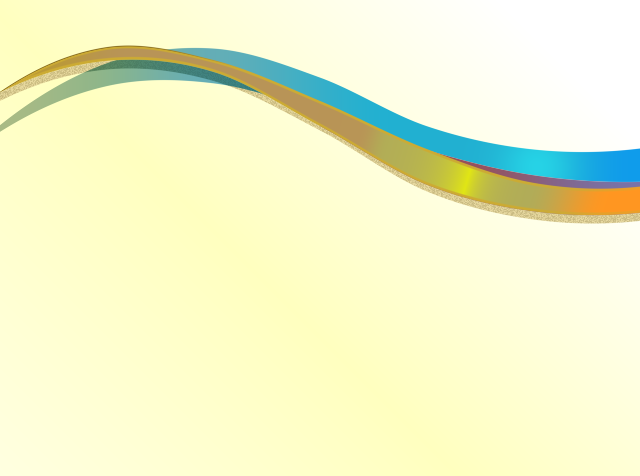
A WebGL 1 fragment shader for this background:

```glsl
precision highp float;
// Two waving ribbons, blue behind gold, over a diagonal pale yellow sheen.
// Each ribbon edge is a smooth spline through seven evenly spaced heights;
// the bands between edges are filled with gradients, and a grainy shadow.
uniform vec2 u_resolution;

float hash(vec2 p) {
  return fract(sin(dot(p, vec2(12.99, 78.23))) * 43758.5);
}

// Catmull-Rom weight at distance t from a knot
float weight(float t) {
  t = abs(t);
  if (t < 1.0) return (1.5 * t - 2.5) * t * t + 1.0;
  if (t < 2.0) return ((2.5 - 0.5 * t) * t - 4.0) * t + 2.0;
  return 0.0;
}

// Height of an edge at x, with its ends extended quadratically
float edge(float x, vec4 a, vec3 b) {
  float k[9];
  k[0] = 3.0 * (a.x - a.y) + a.z;
  k[1] = a.x; k[2] = a.y; k[3] = a.z; k[4] = a.w;
  k[5] = b.x; k[6] = b.y; k[7] = b.z;
  k[8] = 3.0 * (b.z - b.y) + b.x;
  float sum = 0.0;
  for (int i = 0; i < 9; i++) sum += k[i] * weight(x * 6.0 + 1.0 - float(i));
  return sum;
}

// Smooth coverage of the strip between two heights
float band(float y, float low, float high) {
  float s = 0.7 / u_resolution.y;
  return smoothstep(-s, s, y - low) * smoothstep(-s, s, high - y);
}

vec3 background(vec2 uv, float ratio) {
  float d = uv.x - (1.0 - uv.y) * ratio + 0.026;
  float blue = 0.75 + (d > 0.0 ? 0.31 * d : -0.18 * d);
  return vec3(1.0, 1.0, min(blue, 1.0));
}

vec3 blueRibbon(vec2 uv, float ratio) {
  vec3 c = mix(vec3(0.66, 0.73, 0.52), vec3(0.55, 0.71, 0.54), smoothstep(0.0, 0.2, uv.x));
  c = mix(c, vec3(0.40, 0.68, 0.71), smoothstep(0.14, 0.33, uv.x));
  c = mix(c, vec3(0.13, 0.69, 0.82), smoothstep(0.3, 0.62, uv.x));
  c = mix(c, vec3(0.06, 0.61, 0.92), smoothstep(0.83, 0.99, uv.x));
  // Cyan glow
  float r = length((uv - vec2(0.84, 0.65)) * vec2(1.0, ratio));
  return mix(c, vec3(0.15, 0.84, 0.91), 0.9 * exp(-r * r * 300.0));
}

vec3 goldRibbon(vec2 uv) {
  float x = uv.x - 0.22 * (uv.y - 0.62);
  vec3 c = mix(vec3(0.73, 0.60, 0.22), vec3(0.72, 0.58, 0.34), smoothstep(0.02, 0.14, x));
  c = mix(c, vec3(0.69, 0.67, 0.35), smoothstep(0.54, 0.59, x));
  c = mix(c, vec3(1.0, 0.59, 0.13), smoothstep(0.83, 0.96, x));
  // Yellow highlight, steeper on its right side
  float d = x - 0.73;
  float shine = exp(-abs(d) * (d < 0.0 ? 22.0 : 38.0));
  return mix(c, vec3(0.88, 0.90, 0.08), shine);
}

void main() {
  vec2 uv = gl_FragCoord.xy / u_resolution;
  float ratio = u_resolution.y / u_resolution.x;
  float x = uv.x, y = uv.y;

  // Ribbon edges, left to right
  float goldTop = edge(x, vec4(0.807, 0.901, 0.874, 0.788), vec3(0.687, 0.616, 0.608));
  float goldLow = edge(x, vec4(0.806, 0.872, 0.849, 0.735), vec3(0.612, 0.556, 0.553));
  float shadowLow = edge(x, vec4(0.788, 0.854, 0.830, 0.726), vec3(0.598, 0.539, 0.536));
  float blueTop = edge(x, vec4(0.737, 0.867, 0.898, 0.837), vec3(0.735, 0.686, 0.688));
  float blueLow = edge(x, vec4(0.723, 0.819, 0.825, 0.765), vec3(0.685, 0.632, 0.618));

  vec3 color = background(uv, ratio);

  // Grainy shadow under the gold ribbon
  float shadow = band(y, shadowLow, goldLow);
  float grain = hash(floor(uv * vec2(768.0, 570.0))) - 0.5;
  color = mix(color, vec3(0.84, 0.78, 0.55) + 0.14 * grain, shadow * 0.95);

  // Blue ribbon, darkened where the shadow falls on it
  vec3 blue = blueRibbon(uv, ratio);
  blue *= mix(vec3(1.0), vec3(0.62, 0.73, 0.68) + 0.06 * grain, shadow);
  color = mix(color, blue, band(y, blueLow, blueTop));

  // Plum underside between the two ribbons
  vec3 plum = mix(vec3(0.59, 0.31, 0.35), vec3(0.47, 0.45, 0.66), smoothstep(0.7, 1.0, x));
  color = mix(color, plum, band(y, goldLow, blueLow) * step(0.5, x));

  // Gold ribbon with a bright rim and a fine dark upper line
  vec3 gold = goldRibbon(uv);
  float inset = min(goldTop - y, y - goldLow);
  float rim = 1.0 - smoothstep(0.004, 0.0075, inset);
  gold = mix(gold, vec3(0.80, 0.67, 0.20), rim * (1.0 - 0.6 * smoothstep(0.8, 1.0, x)));
  float line = 1.0 - smoothstep(0.0008, 0.003, goldTop - y);
  gold = mix(gold, vec3(0.54, 0.43, 0.12), line * (1.0 - smoothstep(0.2, 0.4, x)));
  color = mix(color, gold, band(y, goldLow, goldTop));

  gl_FragColor = vec4(color, 1.0);
}
```
